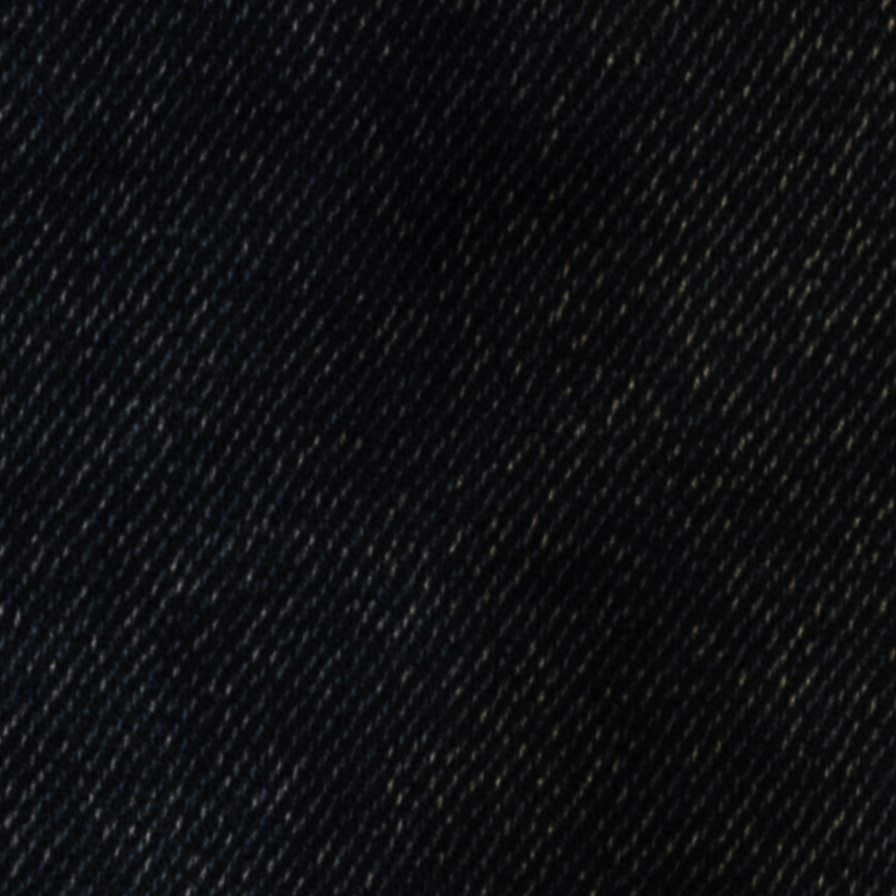
Give the GLSL for this texture, as a WebGL 1 fragment shader.

```glsl
precision highp float;

uniform vec2 u_resolution;

// Weave layout, in cells per canvas height
const float COLUMNS = 108.0;
const float ROWS = 30.0;
const float RISE = 0.39;            // row shift from one column to the next
const float LEAN = 0.85;            // sideways tilt of each stitch
const vec2 STITCH_SIZE = vec2(0.34, 0.21);
const vec2 STITCH_JITTER = vec2(0.34, 0.20);
const float WARP_SCALE = 4.0;
const float WARP_AMOUNT = 0.010;

// Fine yarn mottling
const vec2 FIBRE_SCALE = vec2(190.0, 150.0);
const float FIBRE_CONTRAST = 0.75;

// Broad fading of the cloth
const float FADE_SCALE = 3.2;
const float FADE_CONTRAST = 0.55;
const float FOLD_DEPTH = 0.32;
const float FOLD_WIDTH = 0.20;

// Colours
const vec3 GROUND_COOL = vec3(0.030, 0.042, 0.052);
const vec3 GROUND_WARM = vec3(0.030, 0.035, 0.034);
const vec3 THREAD_BLUE = vec3(0.100, 0.128, 0.150);
const vec3 THREAD_TAN = vec3(0.285, 0.270, 0.235);

float hash(vec2 p) {
    vec3 q = fract(vec3(p.xyx) * 0.1031);
    q += dot(q, q.yzx + 33.33);
    return fract((q.x + q.y) * q.z);
}

vec2 gradient(vec2 cell) {
    float angle = 6.2832 * hash(cell);
    return vec2(cos(angle), sin(angle));
}

float gradientNoise(vec2 p) {
    vec2 cell = floor(p);
    vec2 f = fract(p);
    vec2 blend = f * f * f * (f * (f * 6.0 - 15.0) + 10.0);
    vec2 e = vec2(0.0, 1.0);
    float a = dot(gradient(cell), f);
    float b = dot(gradient(cell + e.yx), f - e.yx);
    float c = dot(gradient(cell + e.xy), f - e.xy);
    float d = dot(gradient(cell + e.yy), f - e.yy);
    return mix(mix(a, b, blend.x), mix(c, d, blend.x), blend.y);
}

// Light added by the leaning stitches of the nearest columns
vec3 stitches(vec2 p) {
    vec3 light = vec3(0.0);
    float across = p.x * COLUMNS;
    for (int i = -1; i <= 1; i++) {
        float column = floor(across) + float(i);
        float along = p.y * ROWS - column * RISE + 0.12 * hash(vec2(column, 7.0));
        vec2 id = vec2(column, floor(along)) + 200.0;
        vec2 jitter = vec2(hash(id + 11.3), hash(id + 47.9)) - 0.5;
        vec2 d = vec2(across - column, fract(along)) - 0.5 - jitter * STITCH_JITTER;
        d.x -= LEAN * d.y;

        float stretch = mix(0.8, 1.15, hash(id + 83.1));
        vec2 q = d / (STITCH_SIZE * vec2(1.0, stretch));
        float shape = exp(-dot(q, q));

        float bright = hash(id + 131.7);
        float tan_share = bright * bright * bright;
        vec3 thread = mix(THREAD_BLUE, THREAD_TAN, tan_share);
        light += thread * shape * mix(0.5, 1.0, bright);
    }
    return light;
}

// Slow changes of brightness, with a dark slanting fold
float fading(vec2 p) {
    float fade = gradientNoise(p * FADE_SCALE + 5.0);
    fade += 0.5 * gradientNoise(p * FADE_SCALE * 3.0 + 19.0);
    float fold = (p.x - 0.62 + 0.16 * p.y) / FOLD_WIDTH;
    return 1.08 + FADE_CONTRAST * fade - FOLD_DEPTH * exp(-fold * fold);
}

void main() {
    vec2 p = gl_FragCoord.xy / u_resolution.y;

    // Uneven tension bends the weave
    vec2 bend = vec2(gradientNoise(p * WARP_SCALE + 31.0),
                     gradientNoise(p * WARP_SCALE + 67.0));
    vec2 cloth = p + WARP_AMOUNT * bend;

    float fibre = gradientNoise(cloth * FIBRE_SCALE);
    fibre += 0.5 * gradientNoise(cloth * FIBRE_SCALE * 0.47 + 90.0);

    // Cool at the left, warmer at the right
    float warmth = smoothstep(0.1, 0.8, p.x + 0.3 * bend.x);
    vec3 color = mix(GROUND_COOL, GROUND_WARM, warmth);
    vec3 tint = mix(vec3(0.94, 1.0, 1.06), vec3(1.03, 1.0, 0.94), warmth);

    color += stitches(cloth) * tint;
    color *= fading(p) * (1.0 + FIBRE_CONTRAST * fibre);
    gl_FragColor = vec4(clamp(color, 0.0, 1.0), 1.0);
}
```
